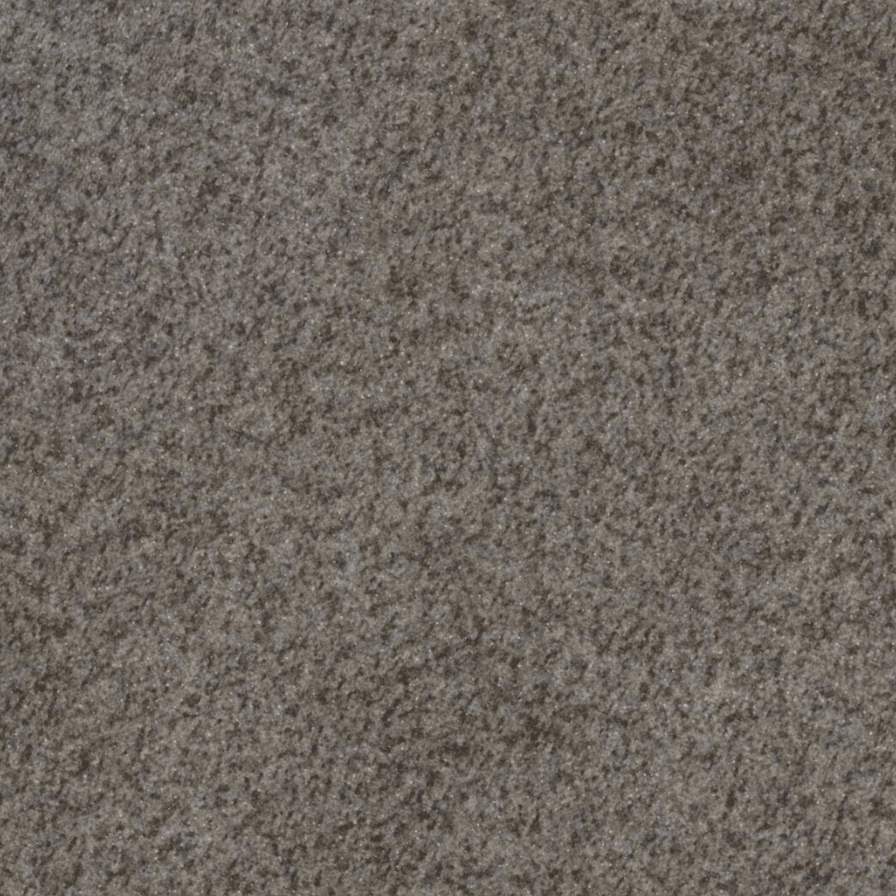
A Shadertoy shader for this texture:

```glsl
// Fine-grained grey-brown stone surface with small dark pits, soft clouds and pale glints.
#define DARK vec3(0.305, 0.271, 0.237)
#define LIGHT vec3(0.580, 0.556, 0.522)
#define COOL_TINT vec3(-0.010, 0.000, 0.020)
#define BASE_TONE 0.505
#define CLOUD_AMOUNT 0.32
#define MOTTLE_AMOUNT 0.34
#define SPECK_AMOUNT 0.38
#define PIT_DEPTH 0.24
#define GRAIN_AMOUNT 0.52
#define GLINT_CELLS 130.0
#define GLINT_SHARE 0.22
#define SLANT 1.05

float hash(vec2 p) {
    return fract(sin(dot(p, vec2(127.1, 311.7))) * 43758.5453);
}

float noise(vec2 p) {
    vec2 cell = floor(p);
    vec2 f = fract(p);
    f = f * f * (3.0 - 2.0 * f);
    float low = mix(hash(cell), hash(cell + vec2(1.0, 0.0)), f.x);
    float high = mix(hash(cell + vec2(0.0, 1.0)), hash(cell + vec2(1.0, 1.0)), f.x);
    return mix(low, high, f.y);
}

vec2 rotate(vec2 p, float angle) {
    float c = cos(angle), s = sin(angle);
    return vec2(c * p.x + s * p.y, c * p.y - s * p.x);
}

// Broad uneven tone, centred on 0.5
float clouds(vec2 p) {
    float sum = 0.0, weight = 0.5;
    for (int i = 0; i < 4; i++) {
        sum += weight * noise(p);
        p = rotate(p, 0.7) * 2.1 + 17.3;
        weight *= 0.7;
    }
    return sum / 1.267;
}

// Small round pale points, one candidate per cell
float glints(vec2 uv, float pixel) {
    vec2 p = uv * GLINT_CELLS;
    vec2 cell = floor(p);
    vec2 center = 0.3 + 0.4 * vec2(hash(cell + 3.1), hash(cell + 7.7));
    float radius = mix(0.14, 0.26, hash(cell + 11.9));
    float edge = pixel * GLINT_CELLS;
    float dotMask = 1.0 - smoothstep(radius - 0.5 * edge, radius + 0.5 * edge, length(fract(p) - center));
    float strength = mix(0.25, 1.0, hash(cell + 23.5));
    return dotMask * strength * step(hash(cell + 41.3), GLINT_SHARE);
}

void mainImage(out vec4 fragColor, in vec2 fragCoord) {
    vec2 uv = fragCoord / iResolution.y;
    float pixel = 1.0 / iResolution.y;

    // Slanted frame stretches the specks slightly along one diagonal
    vec2 slanted = rotate(uv, SLANT) * vec2(0.8, 1.2);
    float cloud = clouds(uv * 5.0 + 4.0);
    float mottle = noise(slanted * 95.0 + 9.0);
    float speck = noise(slanted * 180.0 + 31.0);
    float grain = noise(rotate(uv, 0.4) * 270.0 + 57.0);
    float dust = noise(rotate(uv, 1.2) * 460.0 + 83.0);

    // Pits are the low points of the speck layer, denser where the mottle is dark
    float pits = 1.0 - smoothstep(0.16, 0.48, speck + 0.35 * (mottle - 0.5));

    // Light falls off away from the upper left corner
    float corner = 1.0 - smoothstep(0.0, 0.6, distance(uv, vec2(0.0, 1.0)));

    float tone = BASE_TONE + 0.05 * corner;
    tone += CLOUD_AMOUNT * (cloud - 0.5);
    tone += MOTTLE_AMOUNT * (mottle - 0.5);
    tone += SPECK_AMOUNT * (speck - 0.5) - PIT_DEPTH * pits;
    tone += GRAIN_AMOUNT * (grain + dust - 1.0);
    tone += 0.6 * glints(uv, pixel);

    // Faint bluish grey flecks among the brown
    float cool = smoothstep(0.55, 0.9, noise(uv * 90.0 + 12.0)) + 0.5 * corner;
    vec3 color = mix(DARK, LIGHT, clamp(tone, -0.2, 1.5)) + COOL_TINT * cool;
    fragColor = vec4(color, 1.0);
}
```
